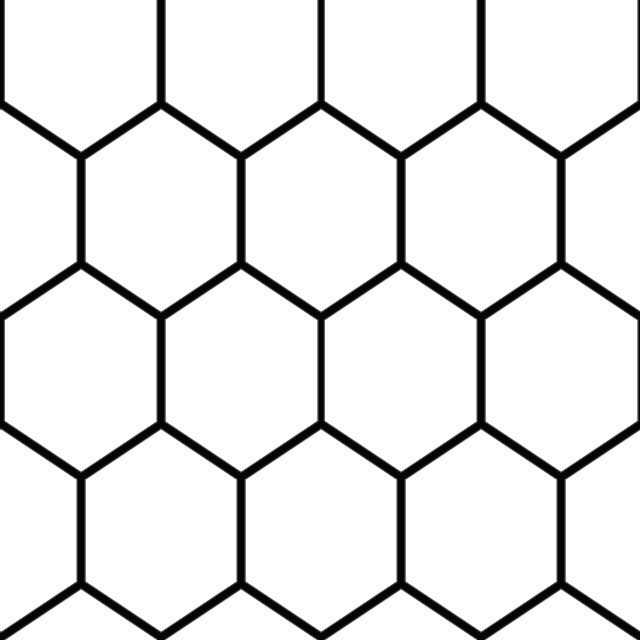
This pattern is drawn by a Shadertoy shader. Its source:

```glsl
// Black wire mesh of pointy-top hexagons on white, four columns by four rows.
// Two interleaved lattices give the distance to the nearest cell wall, which is
// layered as a dark rim, a fine grey hairline and a black core.

const float CELLS = 4.0;                      // even, so staggered rows wrap
const vec2 ORIGIN = vec2(0.007, 0.684);       // a cell centre, in cell units
const float WALL = 0.0285;                    // half width of a wall
const float CORE = 0.0235;                    // half width of its black core
const float HAIRLINE = 0.0007;                // half width of the grey line
const float THINNING = 0.0055;                // taken off every second upright

const vec3 PAPER = vec3(1.0);
const vec3 RIM = vec3(0.18);
const vec3 GREY = vec3(0.65, 0.65, 0.64);
const vec3 INK = vec3(0.02);

// Distances inward from the upright (x) and slanted (y) sides of a cell
// that is 1 wide and 4/3 high.
vec2 sideDistances(vec2 q) {
    q = abs(q);
    return vec2(0.5 - q.x, (2.0 - 2.0 * q.x - 3.0 * q.y) / sqrt(13.0));
}

// Offset from the nearest point of a rectangular lattice.
vec2 latticeOffset(vec2 p, vec2 period) {
    return p - period * round(p / period);
}

// Side distances of whichever staggered cell contains p.
vec2 honeycomb(vec2 p) {
    vec2 period = vec2(1.0, 2.0);
    vec2 a = sideDistances(latticeOffset(p, period));
    vec2 b = sideDistances(latticeOffset(p - 0.5 * period, period));
    return min(a.x, a.y) > min(b.x, b.y) ? a : b;
}

// One for uprights standing on even columns, zero for all others.
float isThinUpright(float x) {
    float halfColumn = round(2.0 * x);
    return 1.0 - step(0.5, mod(halfColumn, 4.0));
}

// Antialiased coverage of a band of the given half width.
float coverage(float d, float halfWidth, float pixel) {
    return clamp(0.5 + (halfWidth - d) / pixel, 0.0, 1.0);
}

// Coverage of a line that may be finer than one pixel.
float fineLine(float d, float halfWidth, float pixel) {
    return coverage(d, halfWidth, pixel) - coverage(d, -halfWidth, pixel);
}

vec3 wallColour(float d, float pixel) {
    vec3 colour = mix(PAPER, RIM, coverage(d, WALL, pixel));
    colour = mix(colour, INK, coverage(d, CORE, pixel));
    return mix(colour, GREY, fineLine(d - CORE, HAIRLINE, pixel));
}

void mainImage(out vec4 fragColor, in vec2 fragCoord) {
    vec2 p = CELLS * fragCoord / iResolution.xy - ORIGIN;
    float pixel = CELLS / min(iResolution.x, iResolution.y);

    vec2 sides = honeycomb(p);
    sides.x += THINNING * isThinUpright(p.x);
    float d = min(sides.x, sides.y);

    fragColor = vec4(wallColour(d, pixel), 1.0);
}
```
